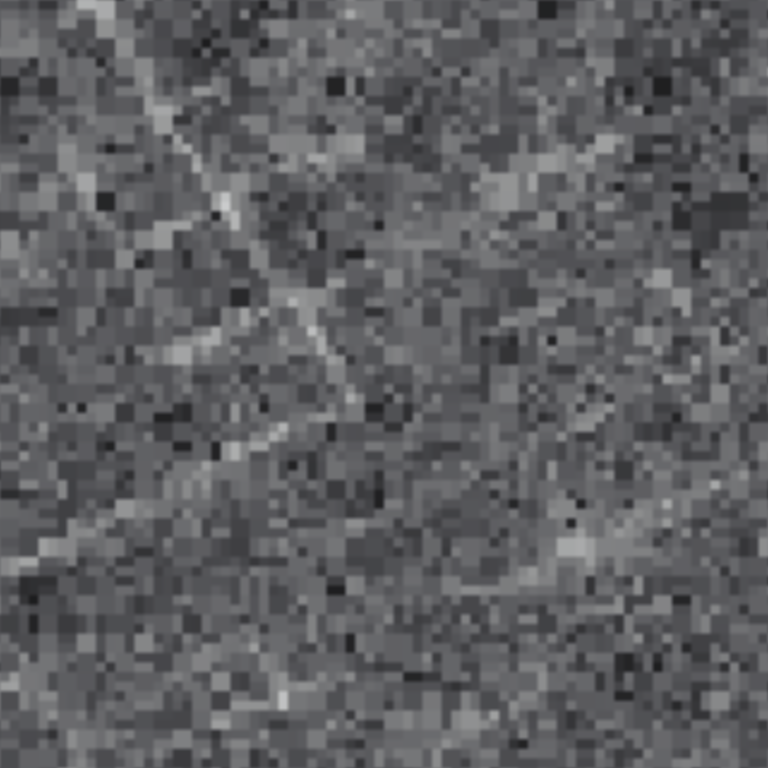
Write a Shadertoy shader that draws this texture.

```glsl
// Coarse grey mosaic: square cells, some merged into larger blocks, each block
// filled from one tone field of gradient noise, random grain, dark specks and
// pale creases that rise to the right, crossed by one steep falling crease.

const float CELLS = 80.0;          // smallest cells across the canvas
const float EDGE_SOFTNESS = 0.32;  // blend width, in cells
const float RISING_SLOPE = 0.48;
const float FALLING_SLOPE = -1.5;
const vec3 SHADOW_TINT = vec3(0.985, 0.99, 1.035);
const vec3 LIGHT_TINT = vec3(0.995, 1.002, 1.005);

float hash(vec2 p, float seed) {
    vec3 q = fract(vec3(p.xyx + seed * 7.31) * vec3(0.1031, 0.1030, 0.0973));
    q += dot(q, q.yzx + 33.33);
    return fract((q.x + q.y) * q.z);
}

float cornerSlope(vec2 corner, vec2 offset) {
    float angle = 6.2832 * hash(corner, 3.0);
    return dot(vec2(cos(angle), sin(angle)), offset);
}

float gradientNoise(vec2 p) {
    vec2 i = floor(p);
    vec2 f = p - i;
    vec2 u = f * f * f * (f * (f * 6.0 - 15.0) + 10.0);
    vec2 e = vec2(1.0, 0.0);
    float low = mix(cornerSlope(i, f), cornerSlope(i + e, f - e), u.x);
    float high = mix(cornerSlope(i + e.yx, f - e.yx), cornerSlope(i + 1.0, f - 1.0), u.x);
    return mix(low, high, u.y);
}

// Broken, slightly wavering parallel lines; height is where one meets x = 0.
float creases(vec2 p, float slope, float height, float period, float width, float gaps) {
    float across = (p.y - slope * p.x - height) / sqrt(1.0 + slope * slope);
    across += 0.022 * gradientNoise(p * 5.0 + 11.0);
    float line = floor(across / period + 0.5);
    float d = (across - line * period) / width;
    float along = gradientNoise(vec2(p.x * 5.0 - p.y * 2.0, line * 7.37 + 2.4));
    float presence = smoothstep(-0.35, 0.3, along - gaps);
    return exp(-d * d) * presence;
}

// Centre (xy) and size (zw) of the block that owns a cell, in cells.
vec4 findBlock(vec2 cell) {
    vec2 pair = floor(cell * 0.5) * 2.0;
    float choice = hash(pair, 1.0);
    float merging = mix(0.36, 0.14, clamp(cell.x / CELLS, 0.0, 1.0));
    vec2 size = vec2(1.0);
    if (choice < merging) size = vec2(2.0);
    else if (choice < merging + 0.18) size = vec2(2.0, 1.0);
    else if (choice < merging + 0.38) size = vec2(1.0, 2.0);
    vec2 corner = floor(cell / size) * size;
    return vec4(corner + 0.5 * size, size);
}

float blockTone(vec2 cell) {
    vec4 block = findBlock(cell);
    vec2 p = block.xy / CELLS;
    float rightward = clamp(p.x, 0.0, 1.0);

    // Broad patches, stronger on the left, and grain that grows to the right
    float patches = gradientNoise(p * 5.0 + 4.0) + 0.7 * gradientNoise(p * 12.0 + 20.0);
    float grain = hash(block.xy, 5.0) + hash(block.xy, 6.0) + hash(block.xy, 9.0) - 1.5;
    float tone = 0.355 + patches * mix(0.15, 0.09, rightward);
    tone += grain * mix(0.13, 0.16, rightward);

    // Pale creases
    float rising = creases(p, RISING_SLOPE, 0.09, 0.152, 0.011, 0.0);
    float steep = creases(p, FALLING_SLOPE, 1.175, 3.0, 0.011, -0.4);
    steep *= smoothstep(0.38, 0.5, p.y);
    float faint = creases(p, FALLING_SLOPE, 0.92, 0.14, 0.009, 0.12);
    tone += rising * mix(0.24, 0.16, rightward) + steep * 0.24 + faint * 0.12;

    // Sparse near-black specks
    float speck = step(0.991, hash(block.xy, 8.0));
    return mix(tone, 0.11, speck * 0.9);
}

float mosaic(vec2 p) {
    vec2 grid = p * CELLS - 0.5;
    vec2 cell = floor(grid);
    vec2 blend = smoothstep(0.5 - EDGE_SOFTNESS, 0.5 + EDGE_SOFTNESS, grid - cell);
    float low = mix(blockTone(cell), blockTone(cell + vec2(1.0, 0.0)), blend.x);
    float high = mix(blockTone(cell + vec2(0.0, 1.0)), blockTone(cell + 1.0), blend.x);
    return mix(low, high, blend.y);
}

void mainImage(out vec4 fragColor, in vec2 fragCoord) {
    vec2 p = fragCoord / min(iResolution.x, iResolution.y);
    float tone = clamp(mosaic(p), 0.05, 0.8);
    vec3 tint = mix(SHADOW_TINT, LIGHT_TINT, smoothstep(0.25, 0.6, tone));
    fragColor = vec4(tone * tint, 1.0);
}
```
